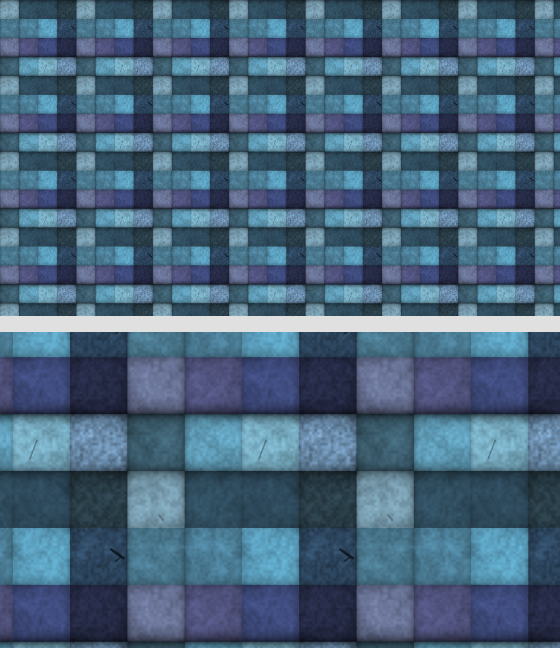
Top, the full canvas; bottom, a detail of the centre.
A WebGL 2 fragment shader for this pattern:

```glsl
#version 300 es
precision highp float;

uniform vec2 u_resolution;
out vec4 outColor;

const float CELLS = 4.0;                    // cells per repeat, each way
const vec2 REPEAT = vec2(0.2417, 0.2400);   // repeat size in canvas heights

float hash(vec2 p) {
  vec3 v = fract(vec3(p.xyx) * 0.1031);
  v += dot(v, v.yzx + 33.33);
  return fract((v.x + v.y) * v.z);
}

// Value noise whose lattice wraps, so every repeat wears alike
float wrapNoise(vec2 p, vec2 period) {
  vec2 i = floor(p);
  vec2 f = fract(p);
  f = f * f * (3.0 - 2.0 * f);
  vec2 lo = mod(i, period);
  vec2 hi = mod(i + 1.0, period);
  return mix(mix(hash(lo), hash(vec2(hi.x, lo.y)), f.x),
             mix(hash(vec2(lo.x, hi.y)), hash(hi), f.x), f.y);
}

float layer(vec2 q, vec2 frequency) {
  return wrapNoise(q * frequency, CELLS * frequency) - 0.5;
}

// Swatch colours, rows from the top down
vec3 swatch(vec2 cell) {
  ivec2 c = ivec2(mod(cell, CELLS));
  vec3 dusk[4] = vec3[4](vec3(0.46, 0.60, 0.67), vec3(0.19, 0.31, 0.38),
                         vec3(0.18, 0.29, 0.36), vec3(0.16, 0.24, 0.28));
  vec3 teal[4] = vec3[4](vec3(0.30, 0.49, 0.58), vec3(0.30, 0.50, 0.60),
                         vec3(0.36, 0.63, 0.75), vec3(0.18, 0.28, 0.38));
  vec3 plum[4] = vec3[4](vec3(0.42, 0.46, 0.60), vec3(0.32, 0.33, 0.50),
                         vec3(0.25, 0.30, 0.50), vec3(0.15, 0.17, 0.28));
  vec3 sky[4] = vec3[4](vec3(0.25, 0.39, 0.46), vec3(0.39, 0.64, 0.75),
                        vec3(0.50, 0.72, 0.81), vec3(0.44, 0.58, 0.71));
  if (c.y == 0) return dusk[c.x];
  if (c.y == 1) return teal[c.x];
  return c.y == 2 ? plum[c.x] : sky[c.x];
}

// Swatches blended over one pixel where they meet
vec3 smoothSwatch(vec2 q, vec2 pixel) {
  vec2 base = floor(q - 0.5);
  vec2 w = smoothstep(0.5 - 0.5 * pixel, 0.5 + 0.5 * pixel, fract(q - 0.5));
  vec3 top = mix(swatch(base), swatch(base + vec2(1.0, 0.0)), w.x);
  vec3 bottom = mix(swatch(base + vec2(0.0, 1.0)), swatch(base + 1.0), w.x);
  return mix(top, bottom, w.y);
}

// Soft shadow around the nearest seam; one strength for each of four seams
float seamShade(float x, vec4 strengths, float spread) {
  float seam = round(x);
  float d = abs(x - seam);
  return 1.0 - strengths[int(mod(seam, CELLS))] * exp(-d / spread);
}

float scratch(vec2 q, vec2 a, vec2 b, float width, float pixel) {
  vec2 ab = b - a;
  float t = clamp(dot(q - a, ab) / dot(ab, ab), 0.0, 1.0);
  float d = length(q - a - ab * t);
  return 1.0 - smoothstep(width - 0.5 * pixel, width + 0.5 * pixel, d);
}

void main() {
  // Position in cells, measured from the upper left
  vec2 p = gl_FragCoord.xy / u_resolution.y;
  vec2 q = fract(vec2(p.x, 1.0 - p.y) / REPEAT) * CELLS;
  vec2 pixel = CELLS / (REPEAT * u_resolution.y);
  vec3 color = smoothSwatch(q, pixel);

  // Cloudy stains, brushed fibres and fine grain, roughest in the last column
  float rough = 1.0 + 0.9 * smoothstep(2.95, 3.05, q.x);
  float wear = 0.16 * layer(q, vec2(3.0)) + 0.12 * layer(q + 0.37, vec2(7.0))
             + rough * (0.13 * layer(q, vec2(14.0, 9.0))
                      + 0.15 * layer(q + 0.71, vec2(21.0)));
  color *= 1.0 + wear;

  // Scuffs and pits
  float marks = scratch(q, vec2(3.72, 1.38), vec2(3.93, 1.53), 0.022, pixel.x);
  marks += 0.7 * scratch(q, vec2(3.80, 1.58), vec2(3.90, 1.50), 0.016, pixel.x);
  marks += 0.5 * scratch(q, vec2(2.42, 3.46), vec2(2.30, 3.78), 0.014, pixel.x);
  marks += 0.4 * scratch(q, vec2(0.56, 0.78), vec2(0.62, 0.86), 0.018, pixel.x);
  color = mix(color, color * 0.4, min(marks, 1.0));

  // Broad shadows between rows and fainter ones between columns
  color *= seamShade(q.y, vec4(0.46, 0.10, 0.24, 0.62), 0.11);
  color *= seamShade(q.x, vec4(0.28, 0.30, 0.14, 0.20), 0.06);

  outColor = vec4(clamp(color, 0.0, 1.0), 1.0);
}
```
